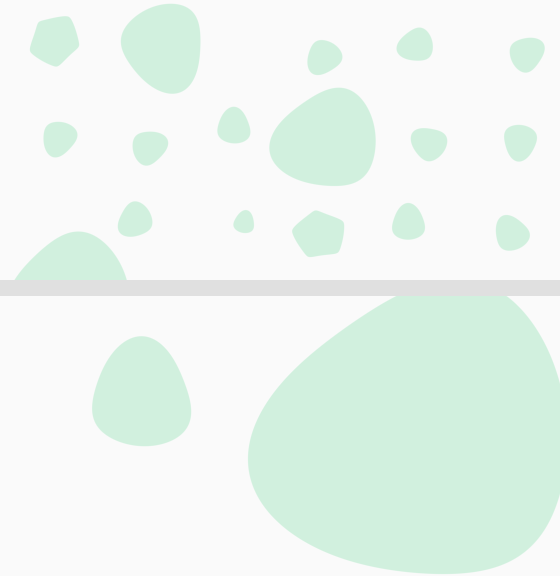
Top: the whole. Bottom: its middle third, enlarged.
Give the GLSL for this background, as a Shadertoy shader.

```glsl
// Scattered soft mint pebbles of mixed sizes on an off-white ground.

// Lengths are fractions of the canvas height.
const vec3 GROUND_COLOR = vec3(0.98, 0.98, 0.98);
const vec3 PEBBLE_COLOR = vec3(0.82, 0.942, 0.872);
const int COLUMNS = 6;
const int ROWS = 3;
const float CELL = 1.0 / 3.0;
const float JITTER = 0.057;
const float SMALL_RADIUS = 0.0605;
const float TINY_RADIUS = 0.038;
const float MEDIUM_RADIUS = 0.084;
const float LARGE_RADIUS = 0.208;     // in the bottom row
const float LARGE_SHRINK = 0.03;      // radius lost per row upwards
const float LARGE_SHIFT = 0.085;      // sideways move in the outer rows
const float LARGE_SINK = 0.215;       // drop below the bottom edge
const float TRIANGLE_CRISPNESS = 0.42;
const float PENTAGON_CRISPNESS = 0.88;
const float STRETCH = 0.065;
const float SEED = 4.0;
const float PI = 3.14159;

float hash(vec2 p) {
    return fract(sin(dot(p, vec2(127.1, 311.7))) * 43758.5453);
}

// Polar outline of a polygon with rounded corners, mean radius near one.
float roundedPolygon(float angle, float sides, float crispness) {
    float bend = 2.0 * asin(crispness * cos(sides * angle));
    return cos(PI / (2.0 * sides)) / cos((bend + PI) / (2.0 * sides));
}

// Approximate signed distance to a turned, slightly stretched pebble.
float pebble(vec2 p, float radius, float sides, float crispness, vec2 id) {
    float angle = atan(p.y, p.x) - 2.0 * PI * hash(id + 11.3);
    float skew = 1.4 * (hash(id + 23.9) - 0.5);
    float outline = roundedPolygon(angle, sides, crispness);
    outline *= 1.0 + STRETCH * cos(2.0 * angle + skew);
    return length(p) - radius * outline;
}

// Distance to the pebble owned by one grid cell.
float cellPebble(vec2 p, int column, int row) {
    vec2 cell = vec2(column, row);
    vec2 id = cell + SEED;
    int largeColumn = (3 * row) % 5;
    int steps = column - largeColumn;
    bool isLarge = steps == 0;
    bool isMedium = 2 * column + 3 * row == 6;
    bool isTiny = row == 0 && steps == 2;
    bool isEmpty = row == 2 && steps == 1;
    if (isEmpty) return 1.0;

    vec2 center = (cell + 0.5) * CELL;
    float radius = isTiny ? TINY_RADIUS : SMALL_RADIUS;
    if (isLarge) {
        radius = LARGE_RADIUS - LARGE_SHRINK * cell.y;
        center.x += LARGE_SHIFT * abs(cell.y - 1.0);
        if (row == 0) center.y -= LARGE_SINK;
    } else {
        float heading = 2.0 * PI * hash(id);
        center += JITTER * sqrt(hash(id + 5.7)) * vec2(cos(heading), sin(heading));
    }

    if (isMedium) return pebble(p - center, MEDIUM_RADIUS, 5.0, PENTAGON_CRISPNESS, id);
    return pebble(p - center, radius, 3.0, TRIANGLE_CRISPNESS, id);
}

void mainImage(out vec4 fragColor, in vec2 fragCoord) {
    vec2 p = fragCoord / iResolution.y;
    float pixel = 1.0 / iResolution.y;

    // Nearest pebble of the whole grid
    float nearest = 1.0;
    for (int row = 0; row < ROWS; row++) {
        for (int column = 0; column < COLUMNS; column++) {
            nearest = min(nearest, cellPebble(p, column, row));
        }
    }

    float coverage = 1.0 - smoothstep(-0.75 * pixel, 0.75 * pixel, nearest);
    fragColor = vec4(mix(GROUND_COLOR, PEBBLE_COLOR, coverage), 1.0);
}
```
